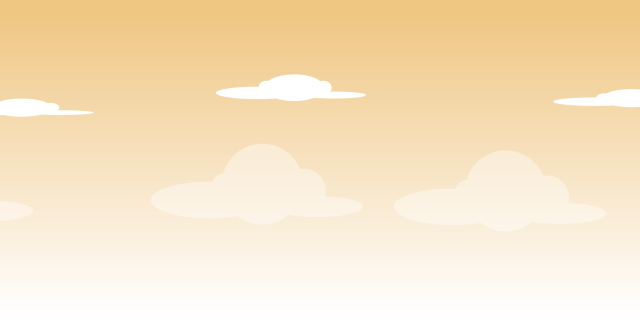
Reproduce this background procedurally as a Shadertoy shader.

```glsl
// Warm golden sky fading to white, with crisp small clouds above pale large ones.

// Approximate signed distance to an axis-aligned ellipse
float ellipse(vec2 p, vec2 center, vec2 radius) {
    vec2 d = p - center;
    float k = length(d / radius);
    return k * (k - 1.0) / max(length(d / (radius * radius)), 1e-4);
}

// Tall cloud: round dome, two shoulders and two flat wings
float tallCloud(vec2 p) {
    float d = length(p) - 0.1263;
    d = min(d, length(p - vec2(-0.115, -0.0104)) - 0.0456);
    d = min(d, length(p - vec2(0.1289, -0.0208)) - 0.069);
    d = min(d, ellipse(p, vec2(-0.164, -0.0495), vec2(0.185, 0.0573)));
    return min(d, ellipse(p, vec2(0.172, -0.0703), vec2(0.143, 0.0326)));
}

// Flat cloud: low dome with slim wings, squashed vertically
float flatCloud(vec2 p, float squash) {
    vec2 s = vec2(1.0, squash);
    float d = ellipse(p, vec2(0.0), s * vec2(0.0938, 0.0417));
    d = min(d, ellipse(p, vec2(-0.0859, 0.0), s * vec2(0.026, 0.0221)));
    d = min(d, ellipse(p, vec2(0.0911, 0.0), s * vec2(0.026, 0.0221)));
    d = min(d, ellipse(p, s * vec2(-0.1146, -0.0161), s * vec2(0.1302, 0.0195)));
    return min(d, ellipse(p, s * vec2(0.1224, -0.0227), s * vec2(0.1016, 0.0109)));
}

void mainImage(out vec4 fragColor, in vec2 fragCoord) {
    vec2 p = fragCoord / iResolution.xy * vec2(2.0, 1.0);
    float edge = 0.7 / iResolution.y;

    // Sky gradient
    float haze = clamp((0.97 - p.y) / 0.96, 0.0, 1.0);
    vec3 color = mix(vec3(0.937, 0.776, 0.51), vec3(1.0), haze);

    // Cloud layers: dome centers, with vertical squash in z for the flat ones
    vec2 tallPlaces[3] = vec2[3](vec2(-0.211, 0.4115), vec2(0.82, 0.4245), vec2(1.58, 0.4036));
    vec3 flatPlaces[3] = vec3[3](vec3(0.0677, 0.6635, 0.68), vec3(0.9193, 0.7258, 1.0),
                                 vec3(1.974, 0.6932, 0.68));
    float tall = 1e3, flatShape = 1e3;
    for (int i = 0; i < 3; i++) {
        tall = min(tall, tallCloud(p - tallPlaces[i]));
        flatShape = min(flatShape, flatCloud(p - flatPlaces[i].xy, flatPlaces[i].z));
    }
    color = mix(color, vec3(1.0), 0.4 * smoothstep(edge, -edge, tall));
    color = mix(color, vec3(1.0), smoothstep(edge, -edge, flatShape));

    fragColor = vec4(color, 1.0);
}
```
